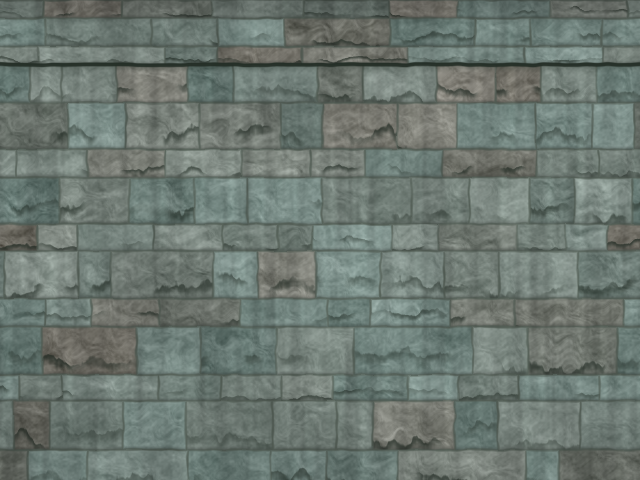
Give the GLSL for this texture, as a Shadertoy shader.

```glsl
// Weathered wall of rough-faced grey-green stone blocks in courses of uneven height.
// Each course is cut by jittered joints; noise relief lit from above, chipped lips,
// rain streaks and per-block tints give every stone its own worn face.

const int COURSES = 14;
const float ASPECT = 4.0 / 3.0;
const int LEDGE = 2;

// Depth of each course's top edge below the top of the wall
const float COURSE_TOP[15] = float[15](0.0, 0.038, 0.097, 0.134, 0.214, 0.311, 0.370,
    0.467, 0.523, 0.622, 0.681, 0.781, 0.835, 0.9375, 1.04);
const float BLOCK_COUNT[14] = float[14](8.0, 8.0, 7.0, 11.0, 10.0, 9.0, 10.0,
    11.0, 10.0, 9.0, 8.0, 10.0, 10.0, 8.0);

const vec3 STONE = vec3(0.495, 0.545, 0.518);
const vec3 BROWN = vec3(0.500, 0.490, 0.455);
const vec3 TEAL = vec3(0.460, 0.545, 0.525);
const vec3 MORTAR = vec3(0.335, 0.380, 0.345);
const vec3 SHADOW = vec3(0.130, 0.170, 0.140);

float hash(vec2 p) {
    vec3 q = fract(vec3(p.xyx) * 0.1031);
    q += dot(q, q.yzx + 33.33);
    return fract((q.x + q.y) * q.z);
}

float noise(vec2 p) {
    vec2 i = floor(p), f = fract(p);
    f = f * f * (3.0 - 2.0 * f);
    return mix(mix(hash(i), hash(i + vec2(1, 0)), f.x),
               mix(hash(i + vec2(0, 1)), hash(i + vec2(1, 1)), f.x), f.y);
}

float fbm(vec2 p) {
    float sum = 0.0, gain = 0.5;
    for (int i = 0; i < 5; i++) {
        sum += gain * noise(p);
        p = mat2(1.6, 1.2, -1.2, 1.6) * p + 7.3;
        gain *= 0.54;
    }
    return sum;
}

// Position of a vertical joint, in block units; wraps across the wall
float joint(float i, float count, float course) {
    return i + 0.62 * (hash(vec2(mod(i, count), course * 7.0 + 3.0)) - 0.5);
}

// Block at x: its index, then the positions of its left and right joints
vec3 findBlock(float x, float count, float course) {
    float i = floor(x);
    if (x < joint(i, count, course)) i -= 1.0;
    else if (x > joint(i + 1.0, count, course)) i += 1.0;
    return vec3(mod(i, count), joint(i, count, course), joint(i + 1.0, count, course));
}

// Slope of the rock surface: positive where it faces the sky
float relief(vec2 p) {
    vec2 q = p * vec2(19.0, 25.0);
    q += 0.8 * noise(p * 34.0);
    return fbm(q) - fbm(q + vec2(0.06, 0.19));
}

// Shade below a broken lip running across the lower part of a block
float chippedLip(vec2 p, float height, float seed) {
    float edge = 0.12 + 0.30 * seed + 0.75 * (fbm(vec2(p.x * 20.0, seed * 50.0)) - 0.48);
    float drop = (edge - height) + 0.10 * (noise(p * 95.0) - 0.5);
    float shade = smoothstep(-0.03, 0.03, drop) * (1.0 - smoothstep(0.03, 0.24, drop));
    return shade * smoothstep(0.38, 0.68, noise(p * vec2(19.0, 8.0) + seed * 31.0));
}

vec3 blockTint(float a, float b) {
    vec3 tint = mix(STONE, TEAL, 0.75 * smoothstep(0.3, 0.7, a));
    tint = mix(tint, BROWN, smoothstep(0.62, 0.95, b));
    return tint + 0.11 * (fract(a * 17.0 + b * 5.0) - 0.55);
}

void mainImage(out vec4 fragColor, in vec2 fragCoord) {
    vec2 uv = fragCoord / iResolution.xy;
    vec2 p = uv * vec2(ASPECT, 1.0);
    float pixel = 1.0 / iResolution.y;
    float wobble = 0.0032 * (noise(p * 45.0) - 0.5);
    float depth = 1.0 - uv.y + wobble;

    // Course and block under this point
    int row = 0;
    for (int i = 1; i < COURSES; i++) if (depth >= COURSE_TOP[i]) row = i;
    float course = float(row), count = BLOCK_COUNT[row];
    float x = (uv.x + wobble) * count + hash(vec2(course, 41.0));
    vec3 block = findBlock(x, count, course);
    vec2 id = vec2(block.x + 5.0, course + 11.0);
    float a = hash(id), b = hash(id + 57.0);

    // Distances to the joints, in wall heights
    float above = depth - COURSE_TOP[row], below = COURSE_TOP[row + 1] - depth;
    float side = min(x - block.y, block.z - x) * ASPECT / count;
    float edge = min(side, min(above, below));

    // Rough lit face
    vec2 face = p + id * vec2(3.7, 5.3);
    float chisel = smoothstep(0.0, 0.014, edge);
    float rough = mix(0.65, 1.15, b) * mix(0.45, 1.0, chisel);
    vec3 color = blockTint(a, b);
    color += 0.46 * rough * relief(face);
    color += 0.13 * (fbm(face * 14.0) - 0.5) + 0.055 * (noise(p * 210.0) - 0.5);
    float lip = chippedLip(face, below / (above + below), a);
    color = mix(color, SHADOW, 0.68 * lip * mix(0.4, 1.0, b));
    color *= 1.0 - 0.20 * (1.0 - smoothstep(0.0, 0.010, below));

    // Mortar joints, worn thin in places
    float width = 0.0016 + 0.0012 * noise(p * 60.0);
    float line = 1.0 - smoothstep(width - pixel, width + pixel, edge);
    color = mix(color, MORTAR, line * mix(0.55, 0.95, noise(p * 28.0)));

    // Rain streaks, broad stains and the darker top course
    float streak = noise(vec2(p.x * 62.0, p.y * 5.0)) + 0.5 * noise(vec2(p.x * 130.0, p.y * 9.0));
    color *= 1.0 - 0.17 * (streak - 0.65);
    color *= 0.93 + 0.16 * (fbm(p * 3.5) - 0.4);
    color *= 1.0 - 0.20 * smoothstep(0.94, 0.99, uv.y) - 0.07 * smoothstep(0.25, 0.0, uv.y);

    // Deep shadow under the projecting ledge
    float under = depth - COURSE_TOP[LEDGE + 1];
    float shade = smoothstep(-0.005, -0.001, under) * (1.0 - smoothstep(0.001, 0.007, under));
    shade += 0.25 * step(0.0, under) * (1.0 - smoothstep(0.0, 0.022, under));
    color = mix(color, SHADOW, min(shade, 0.9));

    fragColor = vec4(clamp(color, 0.0, 1.0), 1.0);
}
```
